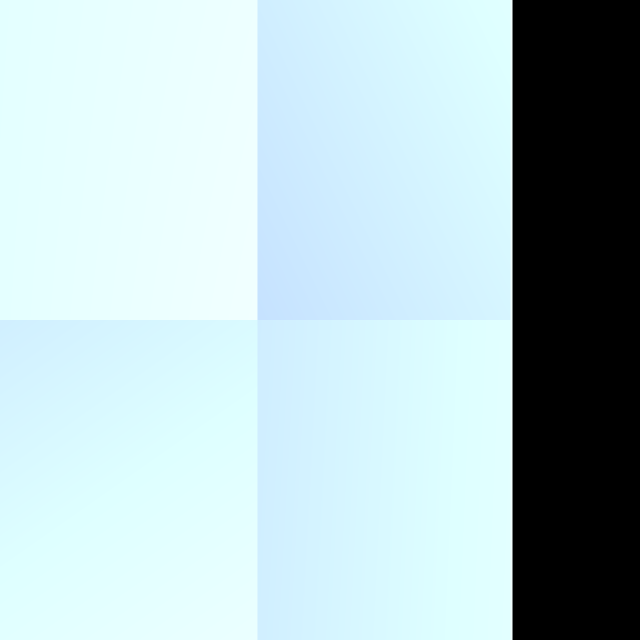
Give the GLSL for this background, as a WebGL 1 fragment shader.

```glsl
precision highp float;
// Four icy gradient panes in a two by two grid, beside a black band on the right.

uniform vec2 u_resolution;

const vec2 CROSSING = vec2(0.4023, 0.5); // where the four panes meet
const float BAND_LEFT = 0.8008;          // left edge of the black band
const float RIM_WIDTH = 0.003;

const vec3 DEEP_ICE = vec3(0.775, 0.885, 1.0);
const vec3 PALE_ICE = vec3(0.945, 1.09, 1.0); // green saturates early
const vec3 RIM_WHITE = vec3(0.95, 1.0, 1.0);
const vec3 BAND_BLACK = vec3(0.0);

// Antialiased step, one pixel wide
float edge(float position, float x, float pixel) {
  return clamp((x - position) / pixel + 0.5, 0.0, 1.0);
}

// Blue to cyan to near white
vec3 iceRamp(float lightness) {
  return min(mix(DEEP_ICE, PALE_ICE, lightness), 1.0);
}

// Corner lightness: lower left, lower right, upper left, upper right
vec3 pane(vec2 uv, vec2 low, vec2 high, vec4 corners) {
  vec2 p = clamp((uv - low) / (high - low), 0.0, 1.0);
  vec2 sides = mix(corners.xz, corners.yw, p.x);
  return iceRamp(mix(sides.x, sides.y, p.y));
}

void main() {
  vec2 uv = gl_FragCoord.xy / u_resolution;
  vec2 pixel = 1.0 / u_resolution;

  // Panes
  vec3 lowerLeft = pane(uv, vec2(0.0), CROSSING, vec4(0.64, 0.86, 0.25, 0.47));
  vec3 lowerRight = pane(uv, vec2(CROSSING.x, 0.0), vec2(BAND_LEFT, CROSSING.y),
                         vec4(0.25, 0.66, 0.22, 0.64));
  vec3 upperLeft = pane(uv, vec2(0.0, CROSSING.y), vec2(CROSSING.x, 1.0),
                        vec4(0.70, 1.0, 0.68, 0.92));
  vec3 upperRight = pane(uv, CROSSING, vec2(BAND_LEFT, 1.0),
                         vec4(0.0, 0.38, 0.23, 0.62));

  // Assemble the grid
  float right = edge(CROSSING.x, uv.x, pixel.x);
  float top = edge(CROSSING.y, uv.y, pixel.y);
  vec3 color = mix(mix(lowerLeft, lowerRight, right),
                   mix(upperLeft, upperRight, right), top);

  // Bright rim, then the band
  color = mix(color, RIM_WHITE, edge(BAND_LEFT - RIM_WIDTH, uv.x, pixel.x));
  color = mix(color, BAND_BLACK, edge(BAND_LEFT, uv.x, pixel.x));

  gl_FragColor = vec4(color, 1.0);
}
```
